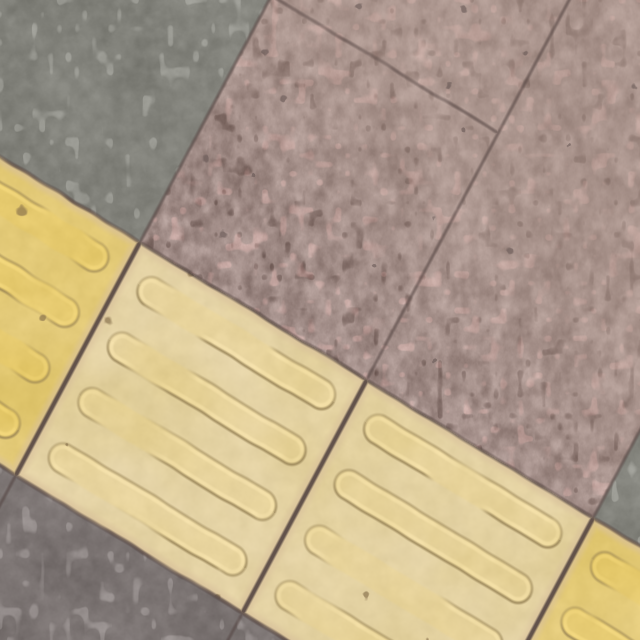
This texture is drawn by a three.js fragment shader. Its source:

```glsl
// Slanted paving: one band of yellow ribbed tactile tiles between grey and rose slabs.
// The canvas is mapped to a skewed tile grid (x along the band, y across it);
// ribs are capsule distances, and hashed value noise gives grain, wear and chips.
#define ORIGIN vec2(0.2190, 0.6220)   // a top corner of the band
#define AXIS_U vec2(0.3540, -0.2155)  // one tile along the band
#define AXIS_V vec2(0.1940, 0.3640)   // one tile across the band
#define TILE 0.414                    // tile side in canvas units
#define SOFT 0.0032                   // edge softness
#define JOINT 0.0028                  // half width of band joints
#define RIBS 4.0
#define RIB_FIRST 0.137
#define RIB_STEP 0.238
#define RIB_RADIUS 0.056
#define RIB_HALF 0.372                // half length between cap centres
#define SLAB_SEAM 1.06                // cross joint in the rose slabs

varying vec2 vUv;

float hash(vec2 p) {
  vec3 q = fract(vec3(p.xyx) * 0.1031);
  q += dot(q, q.yzx + 33.33);
  return fract((q.x + q.y) * q.z);
}

float noise(vec2 p) {
  vec2 i = floor(p), f = fract(p);
  f = f * f * (3.0 - 2.0 * f);
  return mix(mix(hash(i), hash(i + vec2(1.0, 0.0)), f.x),
             mix(hash(i + vec2(0.0, 1.0)), hash(i + 1.0), f.x), f.y);
}

float fbm(vec2 p) {
  float sum = 0.0, amp = 0.5;
  for (int i = 0; i < 4; i++) {
    sum += amp * noise(p);
    p = mat2(1.6, 1.2, -1.2, 1.6) * p + 17.3;
    amp *= 0.5;
  }
  return sum / 0.9375;
}

float cross2(vec2 a, vec2 b) { return a.x * b.y - a.y * b.x; }

// Soft line of the given half width
float line(float d, float halfWidth) {
  return 1.0 - smoothstep(halfWidth - SOFT * 0.5, halfWidth + SOFT, abs(d));
}

// Sparse dark chips, at most one in each cell
float chips(vec2 p, float rarity) {
  vec2 cell = floor(p);
  vec2 centre = 0.35 + 0.3 * vec2(hash(cell + 3.1), hash(cell + 8.7));
  float size = mix(0.12, 0.32, hash(cell + 5.5));
  float d = length(fract(p) - centre) + 0.2 * (noise(p * 5.0) - 0.5);
  return step(rarity, hash(cell)) * (1.0 - smoothstep(size * 0.4, size, d));
}

vec3 greySlab(vec2 uv, float v) {
  vec3 col = v > 0.0 ? vec3(0.500, 0.500, 0.472) : vec3(0.475, 0.446, 0.440);
  col += 0.09 * (fbm(uv * 9.0) - 0.5) + 0.10 * (fbm(uv * 60.0 + 4.0) - 0.5);
  return col + 0.10 * smoothstep(0.74, 0.9, noise(uv * vec2(75.0, 45.0)));
}

vec3 roseSlab(vec2 uv) {
  float far = smoothstep(0.9, 1.6, uv.x + uv.y);
  float contrast = mix(1.0, 0.55, far);
  float grain = fbm(uv * vec2(62.0, 46.0)) - 0.5;
  vec3 col = mix(vec3(0.625, 0.545, 0.525), vec3(0.670, 0.585, 0.555), far);
  col += contrast * 0.30 * grain + 0.06 * (fbm(uv * 7.0) - 0.5);
  col += contrast * vec3(0.11, 0.07, 0.07) * smoothstep(0.68, 0.9, noise(uv * 70.0 + 9.0));
  col -= contrast * 0.13 * smoothstep(0.75, 0.95, noise(uv * vec2(80.0, 60.0) + 31.0));
  return mix(col, vec3(0.40, 0.34, 0.33), 0.6 * chips(uv * 42.0, 0.965));
}

vec3 tactileTile(vec2 uv, vec2 grid) {
  vec2 t = vec2(fract(grid.x), -grid.y);
  float id = floor(grid.x);
  // Outer tiles keep a stronger yellow than the two worn inner ones
  vec3 col = mix(vec3(0.890, 0.820, 0.630), vec3(0.885, 0.785, 0.455), step(1.0, abs(id - 0.5)));
  col += vec3(0.05, 0.06, 0.13) * (fbm(uv * 8.0 + 2.0) - 0.5) + 0.05 * (fbm(uv * 55.0) - 0.5);

  // Nearest rib as a capsule
  float row = clamp(floor((t.y - RIB_FIRST) / RIB_STEP + 0.5), 0.0, RIBS - 1.0);
  float across = t.y - RIB_FIRST - RIB_STEP * row;
  float along = abs(t.x - 0.5);
  float rib = (length(vec2(max(along - RIB_HALF, 0.0), across)) - RIB_RADIUS) * TILE;
  float wear = smoothstep(0.35, 0.62, noise(vec2(t.x * 4.0 + id * 7.0, row * 5.0 + sign(across))));
  wear = max(wear, 0.75 * smoothstep(0.27, 0.38, along));
  float lowerSide = smoothstep(-0.04, 0.05, across + 0.06 * (t.x - 0.5));
  col += vec3(0.01, 0.0, -0.035) * (1.0 - smoothstep(-SOFT, SOFT, rib));
  col += 0.045 * line(rib + 0.006, 0.002) * wear;
  col = mix(col, vec3(0.57, 0.49, 0.32), line(rib, 0.0012) * wear * mix(0.48, 0.75, lowerSide));

  // Pale rosy rim and chips
  float rim = min(min(t.x, 1.0 - t.x), min(t.y, 1.0 - t.y)) * TILE;
  col = mix(col, vec3(0.85, 0.755, 0.61), 0.6 * (1.0 - smoothstep(0.004, 0.018, rim)));
  return mix(col, vec3(0.52, 0.43, 0.29), 0.65 * chips(uv * 30.0 + 0.4, 0.985));
}

void main() {
  vec2 d = vUv - ORIGIN;
  vec2 grid = vec2(cross2(d, AXIS_V), cross2(AXIS_U, d)) / cross2(AXIS_U, AXIS_V);
  grid.y += 0.006 * (noise(vec2(grid.x * 14.0, 2.0)) - 0.5);
  float edge = SOFT / TILE;

  // Slabs, then the band over them
  float rose = smoothstep(-edge, edge, 1.0 - abs(grid.x - 1.0)) * step(0.0, grid.y);
  vec3 col = mix(greySlab(vUv, grid.y), roseSlab(vUv), rose);
  float band = smoothstep(-edge, edge, 0.5 - abs(grid.y + 0.5));
  col = mix(col, tactileTile(vUv, grid), band);

  // Joints: dark in the band, fainter between slabs
  float side = (fract(grid.x + 0.5) - 0.5) * TILE;
  float grit = 0.7 + 0.5 * noise(vUv * 45.0);
  float joint = line(side, JOINT * mix(0.6, 1.0, band)) * mix(0.55, 0.88, band);
  float border = min(abs(grid.y), abs(grid.y + 1.0)) * TILE;
  joint = max(joint, line(border, 0.0022) * 0.62 * grit);
  float seam = line((grid.y - SLAB_SEAM) * TILE, 0.0018) * step(grid.x, 1.0);
  joint = max(joint, seam * 0.5 * grit);
  col = mix(col, vec3(0.32, 0.26, 0.25), clamp(joint, 0.0, 1.0));
  gl_FragColor = vec4(col, 1.0);
}
```
